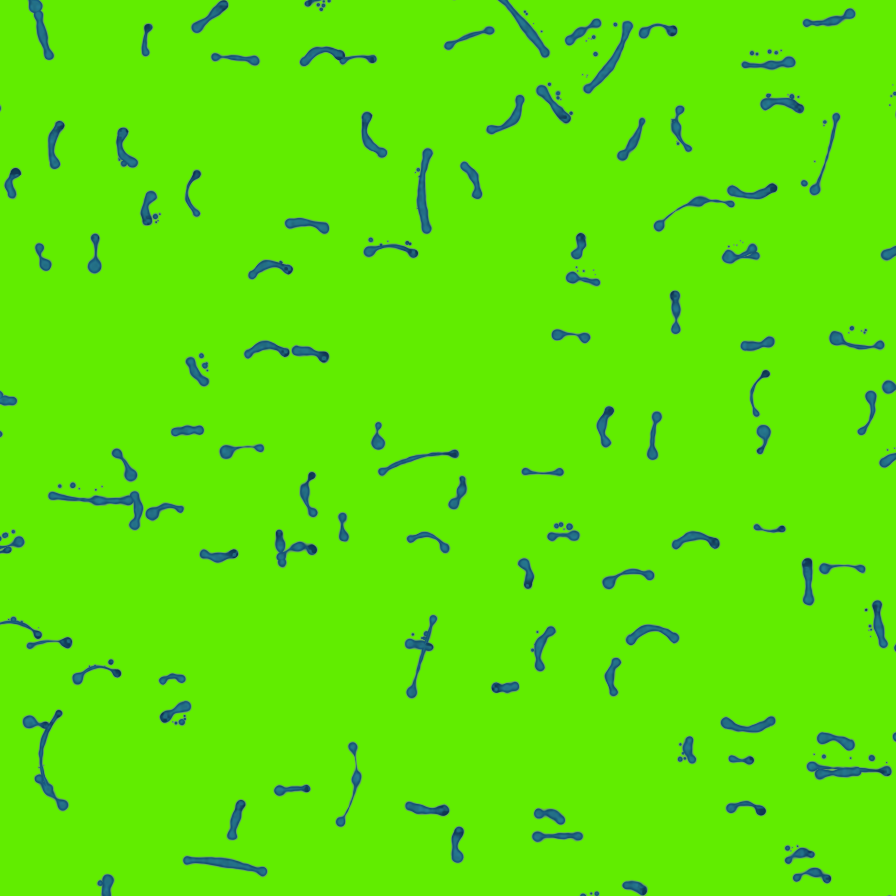
Reproduce this texture procedurally as a three.js fragment shader.

```glsl
// Small blue droplets, dumbbells and bent worms scattered over flat green.
// Jittered grids place the pieces; each is a bent stalk smoothly joined to
// two end bulbs, some with loose specks, and shaded by distance to the rim.
varying vec2 vUv;

const vec3 GREEN = vec3(0.38, 0.93, 0.00);
const vec3 FRINGE = vec3(0.40, 0.64, 0.40);
const vec3 RIM_BLUE = vec3(0.09, 0.32, 0.47);
const vec3 CORE_BLUE = vec3(0.14, 0.44, 0.53);
const vec3 INK = vec3(0.03, 0.13, 0.24);
const float GRID = 9.0;          // cells across each layer
const float PRESENCE = 0.70;     // share of cells holding a piece
const float SPECK_SHARE = 0.38;  // share of pieces with loose specks
const float EDGE = 0.0013;       // softness of the outline
const float ROUGHNESS = 0.0012;  // waviness of the outline
const float TAU = 6.2832;

float hash(vec2 p) {
  return fract(sin(dot(p, vec2(127.1, 311.7))) * 43758.5453);
}

float noise(vec2 p) {
  vec2 i = floor(p), f = fract(p);
  f = f * f * (3.0 - 2.0 * f);
  return mix(mix(hash(i), hash(i + vec2(1.0, 0.0)), f.x),
             mix(hash(i + vec2(0.0, 1.0)), hash(i + 1.0), f.x), f.y);
}

float smoothMin(float a, float b, float k) {
  float h = max(k - abs(a - b), 0.0) / k;
  return min(a, b) - h * h * k * 0.25;
}

// Mostly level pieces, some upright, a few slanted
float pieceAngle(float pick, float spread) {
  float s = spread - 0.5;
  if (pick < 0.52) return s * 0.6;
  if (pick < 0.82) return TAU * 0.25 + s * 0.7;
  return s * TAU;
}

// Bent stalk with a bulb at each end
float stalkShape(vec2 p, float halfLen, float bend, float neck, vec2 bulbs) {
  float x = clamp(p.x, -halfLen, halfLen);
  float t = x / halfLen;
  float arch = bend * halfLen * (1.0 - t * t);
  float thickness = neck * (1.0 + 0.25 * sin(t * 4.0 + bend * 20.0));
  float d = length(p - vec2(x, arch)) - thickness;
  d = smoothMin(d, length(p + vec2(halfLen, 0.0)) - bulbs.x, 0.006);
  return smoothMin(d, length(p - vec2(halfLen, 0.0)) - bulbs.y, 0.006);
}

// Loose droplets lying along one side of a piece
float specks(vec2 p, float halfLen, vec2 seed) {
  float d = 1.0;
  for (int i = 0; i < 5; i++) {
    vec2 s = seed + float(i) * 3.7;
    vec2 c = vec2((hash(s) * 2.0 - 1.0) * halfLen, 0.008 + 0.006 * hash(s + 1.3));
    float size = hash(s + 2.1);
    d = min(d, length(p - c) - mix(0.0007, 0.0040, size * size));
  }
  return d;
}

// Returns distance and ink darkness of one piece
vec2 piece(vec2 p, vec2 seed) {
  float a = pieceAngle(hash(seed + 0.37), hash(seed + 1.71));
  p = mat2(cos(a), -sin(a), sin(a), cos(a)) * p;
  float kind = hash(seed + 2.93);
  float len = hash(seed + 4.19);
  float halfLen = mix(0.009, 0.027, len) + 0.016 * step(0.90, len);
  float bend = mix(-0.35, 0.55, hash(seed + 5.57));
  float neck = kind < 0.4 ? 0.0046 : mix(0.0012, 0.0030, hash(seed + 6.11));
  vec2 bulbs = mix(vec2(0.0030), vec2(0.0082, 0.0066),
                   vec2(hash(seed + 7.43), hash(seed + 8.87)));
  if (kind < 0.4) bulbs = mix(bulbs, vec2(0.0042), 0.7);
  float d = stalkShape(p, halfLen, bend, neck, bulbs);
  // A third swelling on part of the stalks
  if (kind > 0.8) {
    vec2 middle = vec2(halfLen * 0.2, bend * halfLen * 0.96);
    d = smoothMin(d, length((p - middle) * vec2(0.7, 1.0)) - 0.0055, 0.005);
  }
  if (hash(seed + 9.31) < SPECK_SHARE) d = min(d, specks(p, halfLen, seed));
  float inkEnd = smoothstep(0.1, 1.1, p.x / halfLen);
  return vec2(d, inkEnd * step(0.55, hash(seed + 10.7)));
}

void main() {
  // Nearest piece over two shifted layers
  vec2 nearest = vec2(1.0, 0.0);
  for (int layer = 0; layer < 2; layer++) {
    vec2 shift = float(layer) * vec2(0.47, 0.53);
    vec2 home = floor(vUv * GRID + shift);
    for (int j = -1; j <= 1; j++) {
      for (int i = -1; i <= 1; i++) {
        vec2 cell = home + vec2(float(i), float(j));
        vec2 seed = cell + float(layer) * 41.3 + 5.0;
        if (hash(seed) > PRESENCE) continue;
        vec2 jitter = vec2(hash(seed + 11.9), hash(seed + 13.3));
        vec2 found = piece(vUv - (cell + jitter - shift) / GRID, seed);
        if (found.x < nearest.x) nearest = found;
      }
    }
  }

  // Rough outline, then blue body with darker rim and inky ends
  float grain = noise(vUv * 260.0);
  float d = nearest.x + (noise(vUv * 170.0) - 0.5) * ROUGHNESS;
  vec3 body = mix(RIM_BLUE, CORE_BLUE, smoothstep(0.0010, 0.0040, -d));
  body = mix(body, INK, 0.75 * nearest.y * smoothstep(0.2, 0.8, grain));
  body *= 0.92 + 0.16 * grain;

  // Dull fringe between the green and the blue
  vec3 color = mix(GREEN, FRINGE, smoothstep(EDGE, -0.2 * EDGE, d));
  color = mix(color, body, smoothstep(0.2 * EDGE, -EDGE, d));
  gl_FragColor = vec4(color, 1.0);
}
```
